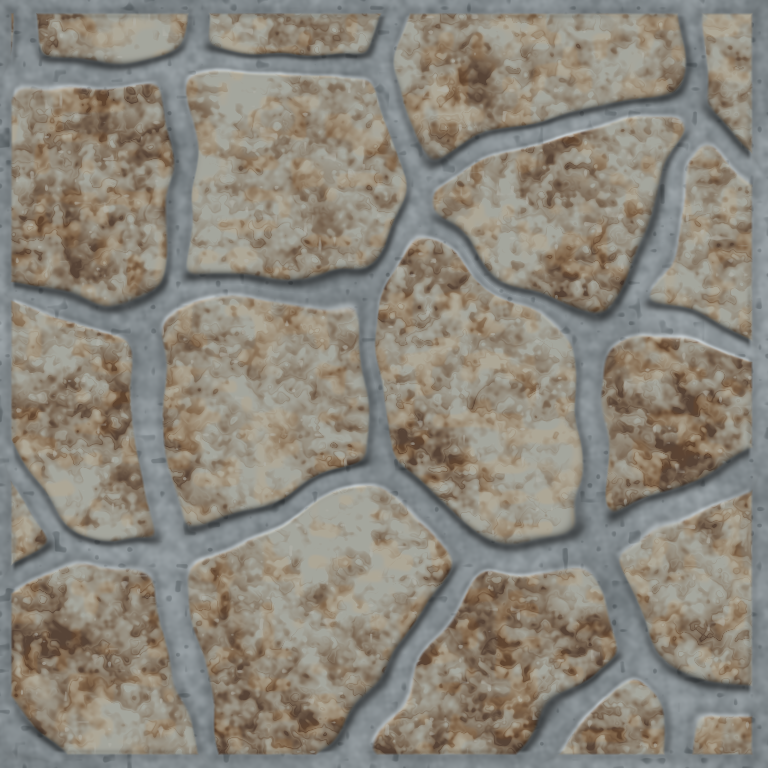
Write a Shadertoy shader that draws this texture.

```glsl
// Crazy paving: irregular weathered stones set in blue-grey mortar.
// Rounded Voronoi cells give the stones, layered noise stains them,
// and the outward direction at each edge drives highlights and shadows.

const vec3 PALE = vec3(0.645, 0.650, 0.615);
const vec3 TAN = vec3(0.575, 0.540, 0.480);
const vec3 RUST = vec3(0.470, 0.395, 0.320);
const vec3 UMBER = vec3(0.340, 0.265, 0.215);
const vec3 MORTAR = vec3(0.530, 0.560, 0.575);
const float STONES_ACROSS = 3.6;

struct Stone {
    float edge;    // distance to the joint centre, in canvas units
    vec2 outward;  // direction towards the nearest joint
    vec2 id;
};

float hash(vec2 p) {
    return fract(sin(dot(p, vec2(127.1, 311.7))) * 43758.5453);
}

vec2 hash2(vec2 p) {
    return vec2(hash(p), hash(p + 57.3));
}

float noise(vec2 p) {
    vec2 i = floor(p), f = fract(p);
    f = f * f * (3.0 - 2.0 * f);
    return mix(mix(hash(i), hash(i + vec2(1, 0)), f.x),
               mix(hash(i + vec2(0, 1)), hash(i + vec2(1, 1)), f.x), f.y);
}

float fbm(vec2 p, int octaves) {
    float sum = 0.0, amp = 0.5, total = 0.0;
    for (int i = 0; i < octaves; i++) {
        sum += amp * noise(p);
        total += amp;
        amp *= 0.55;
        p = mat2(1.6, 1.2, -1.2, 1.6) * p + 7.1;
    }
    return sum / total;
}

vec2 seedPoint(vec2 cell) {
    return cell + 0.5 + 0.84 * (hash2(cell + 3.0) - 0.5);
}

// Voronoi cell with corners rounded by a soft minimum of edge distances.
Stone findStone(vec2 p, float scale, float sharpness) {
    p *= scale;
    vec2 home = floor(p), id = home;
    float nearest = 1e3;
    for (int y = -1; y <= 1; y++)
    for (int x = -1; x <= 1; x++) {
        vec2 cell = home + vec2(x, y);
        float d = distance(p, seedPoint(cell));
        if (d < nearest) { nearest = d; id = cell; }
    }
    vec2 centre = seedPoint(id), pull = vec2(0.0);
    float sum = 1e-9;
    for (int y = -2; y <= 2; y++)
    for (int x = -2; x <= 2; x++) {
        if (x == 0 && y == 0) continue;
        vec2 other = seedPoint(id + vec2(x, y));
        vec2 dir = normalize(other - centre);
        float w = exp(-sharpness * dot(0.5 * (centre + other) - p, dir));
        sum += w;
        pull += w * dir;
    }
    return Stone(-log(sum) / (sharpness * scale), pull / sum, id);
}

// Stain colour from clean (0) to darkest (1).
vec3 stain(float t) {
    vec3 c = mix(PALE, TAN, clamp(t / 0.4, 0.0, 1.0));
    c = mix(c, RUST, clamp((t - 0.4) / 0.35, 0.0, 1.0));
    return mix(c, UMBER, clamp((t - 0.75) / 0.3, 0.0, 1.0));
}

vec3 stoneColor(vec2 p, vec2 id) {
    vec2 q = p + 9.0 * hash2(id);
    float cloud = fbm(q * 7.0, 2);
    float mottle = fbm(q * 24.0, 3);
    float grain = fbm(q * 85.0, 2);
    vec2 swirl = q * vec2(24.0, 38.0) + 2.5 * vec2(mottle, grain);
    float vein = 1.0 - smoothstep(0.0, 0.16, abs(fbm(swirl, 2) - 0.5));
    float rough = 0.75 + 0.7 * cloud;
    float t = 0.35 + 1.0 * (cloud - 0.5) + 0.9 * (mottle - 0.5)
            + rough * (1.0 * (grain - 0.5) + 0.20 * (vein - 0.3));
    t += 0.10 * (hash(id + 11.0) - 0.5);
    vec3 c = stain(t);
    // warm mineral tint and pale chips
    c += vec3(0.035, 0.005, -0.025) * smoothstep(0.5, 0.75, noise(q * 50.0 + 20.0));
    float chip = smoothstep(0.86, 0.96, noise(q * 105.0 + 40.0));
    return mix(c, vec3(0.70, 0.70, 0.67), 0.55 * chip);
}

vec3 mortarColor(vec2 p) {
    float tone = 0.13 * (fbm(p * 9.0, 2) - 0.5) + 0.13 * (fbm(p * 80.0, 2) - 0.5);
    float pit = smoothstep(0.78, 0.95, noise(p * 95.0 + 13.0));
    return MORTAR + tone - 0.10 * pit;
}

void mainImage(out vec4 fragColor, in vec2 fragCoord) {
    vec2 uv = fragCoord / iResolution.xy;
    float soft = max(0.0022, 1.0 / iResolution.y);

    // stone outline: wavy joints, trimmed by a straight mortar frame
    vec2 wave = vec2(fbm(uv * 9.0, 2), fbm(uv * 9.0 + 31.0, 2)) - 0.5;
    Stone stone = findStone(uv + 0.045 * wave, STONES_ACROSS, 35.0);
    float joint = 0.011 + 0.010 * noise(uv * 6.0 + 5.0);
    vec2 low = uv - vec2(0.015, 0.018), high = vec2(0.979, 0.982) - uv;
    float frame = min(min(low.x, low.y), min(high.x, high.y));
    float inset = min(stone.edge - joint, frame);
    float inside = smoothstep(-soft, soft, inset);

    vec3 color = mix(mortarColor(uv), stoneColor(uv, stone.id), inside);

    // relief: bright upper rims, shadows cast below the stones
    float lit = dot(stone.outward, vec2(-0.25, 0.97));
    float relief = smoothstep(0.0, 0.006, frame);
    float rim = exp(-pow((inset + 0.001) / 0.0032, 2.0));
    float shade = exp(-pow((inset + 0.003) / 0.0060, 2.0));
    float glint = 0.5 + 0.8 * noise(uv * 22.0);
    color += 0.20 * relief * rim * glint * smoothstep(0.1, 0.9, lit);
    color *= 1.0 - 0.42 * relief * shade * smoothstep(0.1, -0.8, lit);
    color *= 1.0 - 0.10 * shade;
    fragColor = vec4(color, 1.0);
}
```
